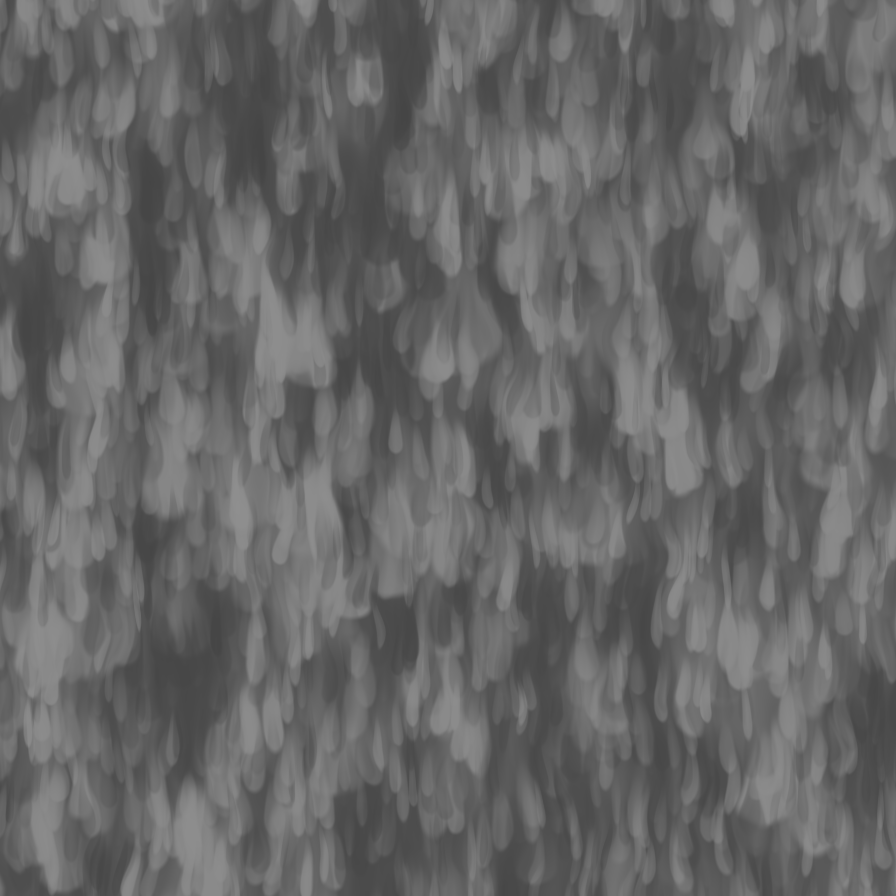
Reproduce this texture procedurally as a WebGL 1 fragment shader.

```glsl
precision highp float;
uniform vec2 u_resolution;

vec3 hash3(vec2 p) {
  vec3 q = fract(vec3(p.xyx) * vec3(0.1031, 0.1030, 0.0973));
  q += dot(q, q.yxz + 33.33);
  return fract((q.xxy + q.yzz) * q.zyx);
}

float noise(vec2 p) {
  vec2 cell = floor(p);
  vec2 f = fract(p);
  f = f * f * (3.0 - 2.0 * f);
  float low = mix(hash3(cell).x, hash3(cell + vec2(1.0, 0.0)).x, f.x);
  float high = mix(hash3(cell + vec2(0.0, 1.0)).x, hash3(cell + 1.0).x, f.x);
  return mix(low, high, f.y);
}

// Bright and dark patches that neighbouring drips share
float clump(vec2 uv) {
  return 0.62 * noise(uv * vec2(18.0, 10.0) + 41.0)
       + 0.38 * noise(uv * vec2(34.0, 16.0) + 87.0);
}

// Opacity of a drip: round crisp foot, narrowing and fading upwards
float drip(vec2 q, float halfWidth, float foot, float rise) {
  float up = clamp(q.y / rise, 0.0, 1.0);
  float width = halfWidth * (1.0 - 0.35 * up);
  float d = length(vec2(q.x / width, q.y / (q.y < 0.0 ? foot : rise)));
  return (1.0 - smoothstep(0.66, 1.0, d)) * (1.0 - smoothstep(0.25, 1.0, up));
}

// Paints one layer of drips, lower rows first; veil keeps the shade beneath
float paintLayer(float shade, vec2 uv, vec2 grid, float opacity, float veil, float seed) {
  vec2 p = uv * grid + seed;
  vec2 home = floor(p);
  for (int j = -1; j <= 1; j++) {
    for (int i = -1; i <= 1; i++) {
      vec2 cell = home + vec2(float(i), float(j));
      vec3 place = hash3(cell + seed * 3.0);
      vec3 look = hash3(cell + seed * 5.0 + 19.0);
      vec2 center = cell + place.xy;
      vec2 q = p - center;
      q.x += 0.3 * (place.z - 0.5) * q.y;
      float halfWidth = mix(0.3, 0.65, look.x);
      float cover = drip(q, halfWidth, mix(0.18, 0.38, look.y), mix(0.65, 0.98, place.z));
      float shared = 0.415 + 0.46 * (clump((center - seed) / grid) - 0.5);
      float tone = mix(shared, shade, veil) + 0.29 * (look.z - 0.5);
      // Darker flanks and a lighter foot
      tone += 0.01 - 0.05 * abs(q.x) / halfWidth - 0.04 * q.y;
      float strength = opacity * mix(0.5, 1.0, smoothstep(0.28, 0.46, tone));
      shade = mix(shade, tone, cover * strength);
    }
  }
  return shade;
}

void main() {
  vec2 uv = gl_FragCoord.xy / u_resolution;

  // Sideways sway
  vec2 swayed = uv;
  swayed.x += 0.015 * (noise(uv * vec2(16.0, 13.0)) - 0.5);
  swayed.x += 0.009 * (noise(uv * vec2(40.0, 24.0) + 7.0) - 0.5);

  // Wide drips first, thin translucent ones on top
  float shade = 0.34 + 0.2 * (clump(swayed) - 0.5);
  for (int k = 0; k < 5; k++) {
    float t = float(k) / 4.0;
    vec2 grid = mix(vec2(15.0, 8.0), vec2(58.0, 15.0), t);
    shade = paintLayer(shade, swayed, grid, mix(0.85, 0.55, t), 0.5 * t, 11.0 + 17.0 * float(k));
  }

  // Upright streaks
  shade += 0.05 * (noise(swayed * vec2(80.0, 12.0) + 5.0) - 0.5);

  // Soft floor for the dark gaps, soft ceiling for the highlights
  float lift = max(0.33 - shade, 0.0);
  float excess = max(shade - 0.5, 0.0);
  shade += lift * lift / (lift + 0.09) - excess * excess / (excess + 0.08);
  gl_FragColor = vec4(vec3(shade), 1.0);
}
```
